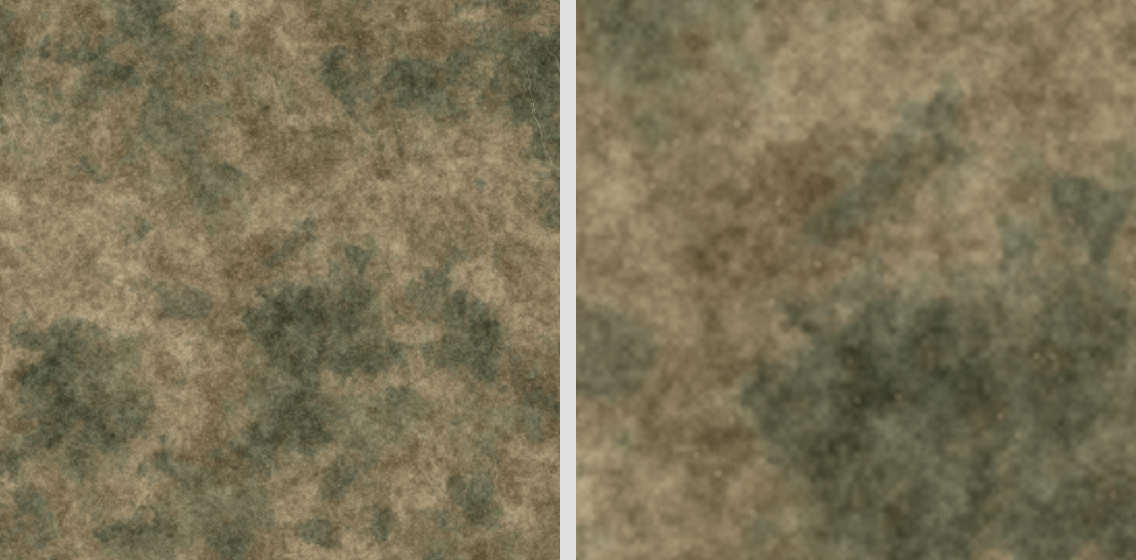
Left: the whole. Right: its middle third, enlarged.
Write a three.js fragment shader that draws this texture.

```glsl
// Weathered tan earth with grey-green moss, brown stains, faint cracks and fine grit.
#define TAN_DARK vec3(0.495, 0.447, 0.328)
#define TAN_PALE vec3(0.605, 0.542, 0.418)
#define MOSS_DARK vec3(0.318, 0.330, 0.248)
#define MOSS_PALE vec3(0.455, 0.438, 0.328)
#define STAIN_BROWN vec3(0.395, 0.335, 0.228)
#define CHALK vec3(0.700, 0.640, 0.510)
#define MOSS_COVER 0.27
#define MOTTLE 0.34
#define GRIT 0.17
#define SPOT_GRID 8.0
#define SPECK_GRID 85.0

varying vec2 vUv;

float hash(vec2 p) {
  vec3 q = fract(p.xyx * 0.1031);
  q += dot(q, q.yzx + 33.33);
  return fract((q.x + q.y) * q.z);
}

vec2 hash2(vec2 p) {
  return vec2(hash(p), hash(p + 57.3));
}

float noise(vec2 p) {
  vec2 i = floor(p), f = fract(p);
  f = f * f * (3.0 - 2.0 * f);
  return mix(mix(hash(i), hash(i + vec2(1.0, 0.0)), f.x),
             mix(hash(i + vec2(0.0, 1.0)), hash(i + 1.0), f.x), f.y);
}

float fbm(vec2 p) {
  float sum = 0.0, amp = 0.45;
  for (int i = 0; i < 5; i++) {
    sum += amp * noise(p);
    p = mat2(1.6, 1.2, -1.2, 1.6) * p + 17.7;
    amp *= 0.58;
  }
  return sum;
}

// Soft elliptical region, 1 at its centre
float region(vec2 p, vec2 centre, vec2 radius) {
  vec2 d = (p - centre) / radius;
  return exp(-dot(d, d));
}

// Broad layout of the mossy ground
float mossLayout(vec2 p) {
  float m = region(p, vec2(0.26, 0.84), vec2(0.16, 0.15));
  m += region(p, vec2(0.00, 0.82), vec2(0.08, 0.16));
  m += region(p, vec2(0.98, 0.82), vec2(0.11, 0.16));
  m += region(p, vec2(0.64, 0.32), vec2(0.13, 0.17));
  m += region(p, vec2(0.42, 0.12), vec2(0.30, 0.14));
  m += region(p, vec2(0.13, 0.28), vec2(0.12, 0.13));
  m += 0.8 * region(p, vec2(0.85, 0.38), vec2(0.06, 0.09));
  return min(m, 1.0);
}

// Scattered ragged round spots
float mossSpots(vec2 p) {
  vec2 g = p * SPOT_GRID, cell = floor(g);
  float mask = 0.0;
  for (int y = -1; y <= 1; y++)
    for (int x = -1; x <= 1; x++) {
      vec2 id = cell + vec2(x, y), h = hash2(id + 4.0);
      float radius = mix(0.16, 0.36, h.y) * step(0.62, hash(id + 91.0));
      float d = length((g - id - 0.2 - 0.6 * h) * vec2(0.9, 1.1));
      mask = max(mask, step(0.01, radius) * (1.0 - smoothstep(radius - 0.12, radius + 0.10, d)));
    }
  return mask;
}

// Tiny pale grains
float specks(vec2 p) {
  vec2 g = p * SPECK_GRID, id = floor(g), h = hash2(id);
  float d = length(fract(g) - 0.3 - 0.4 * h);
  return step(0.92, hash(id + 23.0)) * (1.0 - smoothstep(0.08, 0.28, d));
}

// Thin wandering line along the middle level of a stretched noise
float vein(vec2 p, float width) {
  return 1.0 - smoothstep(0.0, width, abs(fbm(p) - 0.5));
}

void main() {
  vec2 uv = vUv;
  vec2 warp = vec2(fbm(uv * 11.0), fbm(uv * 11.0 + 31.0)) - 0.5;
  vec2 p = uv + 0.11 * warp;
  float fine = fbm(uv * 42.0 + 8.0) - 0.5;
  float clumps = fbm(uv * 22.0 + 64.0) - 0.5;
  float upper = smoothstep(0.62, 0.80, p.y);
  float band = region(p, vec2(0.25, 0.53), vec2(0.55, 0.15));

  // Dry earth with chalky crust in the middle band
  float dry = fbm(p * 7.0 + 3.0) + 0.16 * band + 0.3 * clumps;
  vec3 color = mix(TAN_DARK, TAN_PALE, smoothstep(0.28, 0.70, dry));
  float crust = smoothstep(0.48, 0.68, fbm(uv * 19.0 + 50.0) + 0.5 * fine);
  color = mix(color, CHALK, crust * (0.10 + 0.36 * region(p, vec2(0.34, 0.42), vec2(0.22, 0.12))));

  // Brown stains, large and small
  float stainBias = region(p, vec2(0.40, 0.53), vec2(0.20, 0.05));
  float stain = smoothstep(0.50, 0.72, fbm(p * 13.0 + 70.0) + 0.12 * stainBias + 0.6 * fine);
  color = mix(color, STAIN_BROWN, 0.64 * stain);

  // Moss patches and darker spots
  float field = MOSS_COVER + 0.42 * mossLayout(p) - 0.10 * band;
  field += 1.7 * (fbm(p * 8.0 + 12.0) - 0.5) + 0.6 * clumps + 0.6 * fine;
  float moss = smoothstep(0.30, 0.72, field);
  float depth = fbm(p * 9.0 + 90.0) + 0.4 * clumps + 0.4 * fine;
  vec3 mossColor = mix(MOSS_PALE, MOSS_DARK, smoothstep(0.32, 0.64, depth));
  color = mix(color, mossColor, 0.90 * moss);
  float spots = mossSpots(p + 0.04 * vec2(clumps, fine)) * (1.0 - smoothstep(0.46, 0.58, p.y));
  color = mix(color, MOSS_DARK, 0.78 * spots * (0.85 + fine));

  // Slanting dark cracks and pale wrinkles in the upper ground
  vec2 slant = vec2(uv.x + 0.35 * uv.y, uv.y);
  float broken = smoothstep(0.45, 0.65, noise(uv * 7.0 + 40.0));
  color = mix(color, MOSS_DARK, 0.36 * upper * broken * vein(slant * vec2(7.0, 2.2) + 5.0, 0.05));
  float corner = smoothstep(0.25, 0.48, abs(uv.x - 0.5)) * upper;
  color = mix(color, CHALK, 0.40 * corner * broken * vein(slant * vec2(15.0, 5.0) + 19.0, 0.022));

  // Mottling, grit and specks
  float grit = 0.55 * noise(uv * 140.0) + 0.45 * noise(uv * 270.0 + 7.0) - 0.5;
  color += (MOTTLE * fine + GRIT * grit) * vec3(1.0, 0.96, 0.86);
  color = mix(color, CHALK, 0.36 * specks(uv + 0.01 * warp) * (1.0 - 0.6 * moss));
  gl_FragColor = vec4(clamp(color, 0.0, 1.0), 1.0);
}
```
